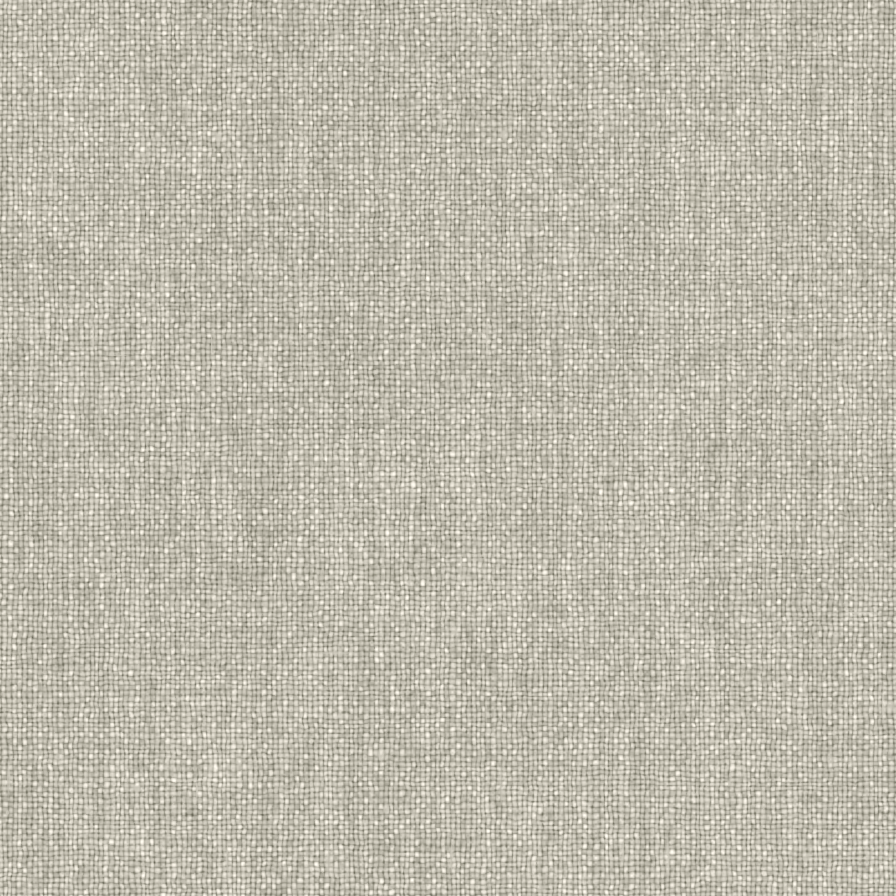
Reproduce this texture procedurally as a three.js fragment shader.

```glsl
// Plain-woven undyed linen: warp and weft rise and dip over each other as
// sine waves, leaving uneven pores at the corners. Streaky yarn tones come
// from value noise, pale slubs and knots from a jittered cellular grid.

varying vec2 vUv;

const float PI = 3.14159;
const vec2 THREADS = vec2(176.0, 168.0);       // warp and weft threads across
const vec3 SHADOW_LINEN = vec3(0.51, 0.50, 0.44);
const vec3 PALE_LINEN = vec3(0.90, 0.88, 0.83);

float hash(vec2 p) {
  vec3 q = fract(vec3(p.xyx) * 0.1031);
  q += dot(q, q.yzx + 33.33);
  return fract((q.x + q.y) * q.z);
}

float valueNoise(vec2 p) {
  vec2 cell = floor(p);
  vec2 f = fract(p);
  f = f * f * (3.0 - 2.0 * f);
  float low = mix(hash(cell), hash(cell + vec2(1.0, 0.0)), f.x);
  float high = mix(hash(cell + vec2(0.0, 1.0)), hash(cell + vec2(1.0)), f.x);
  return mix(low, high, f.y);
}

// Tone of one yarn, drifting slowly along its length, centred on zero.
float yarnTone(float thread, float along, float seed) {
  float y = along + 40.0 * hash(vec2(thread, seed));
  float cell = floor(y);
  float a = hash(vec2(thread + seed, cell));
  float b = hash(vec2(thread + seed, cell + 1.0));
  return mix(a, b, smoothstep(0.0, 1.0, fract(y))) - 0.5;
}

// One soft ellipse per occupied grid cell, kept inside that cell.
float scatter(vec2 uv, vec2 grid, vec2 radius, float share, float seed) {
  vec2 cell = floor(uv * grid) + seed;
  vec2 margin = radius * grid;
  vec2 jitter = vec2(hash(cell + 3.7), hash(cell + 9.1));
  vec2 centre = mix(margin, 1.0 - margin, jitter);
  vec2 size = radius * (0.45 + 0.55 * hash(cell + 5.3));
  float d = length((fract(uv * grid) - centre) / grid / size);
  float strength = 0.5 + 0.5 * hash(cell + 13.9);
  return step(hash(cell), share) * strength * (1.0 - smoothstep(0.4, 1.0, d));
}

// Height of a thread: round across, rising and dipping along its length.
float threadHeight(float across, float wave) {
  float roundness = sqrt(abs(sin(PI * across)));
  return roundness * (0.5 + 0.5 * wave);
}

// Whichever thread lies higher; the warp is paler than the weft.
float weave(vec2 p) {
  vec2 side = 1.0 - 2.0 * mod(floor(p), 2.0);
  float warp = threadHeight(p.x, side.x * sin(PI * p.y));
  float weft = threadHeight(p.y, -side.y * sin(PI * p.x));
  return max(warp, 0.74 * weft);
}

// Dark hole between four neighbouring crossings, of uneven depth and shape.
float pore(vec2 p) {
  vec2 corner = floor(p + 0.5);
  float depth = mix(0.2, 1.0, hash(corner + 71.0));
  float stretch = mix(0.75, 1.35, hash(corner + 27.0));
  float d = length((p - corner) * vec2(stretch, 1.0 / stretch));
  return depth * (1.0 - smoothstep(0.05, 0.45, d));
}

void main() {
  // Uneven thread spacing, with small kinks at single crossings
  vec2 p = vUv * THREADS;
  p.x += 0.6 * valueNoise(vec2(vUv.x * 70.0, vUv.y * 8.0));
  p.y += 0.7 * valueNoise(vec2(vUv.x * 10.0, vUv.y * 60.0) + 31.0);
  p += 0.36 * vec2(valueNoise(p * 0.6), valueNoise(p * 0.6 + 53.0));
  vec2 cell = floor(p);

  // Weave relief, each float with its own paleness
  float raised = weave(p);
  float value = 0.582 + 0.32 * raised - 0.15 * pore(p);
  value += 0.16 * raised * (hash(cell + 19.0) - 0.5);

  // Yarn streaks, strongest along the upright warp
  value += 0.065 * yarnTone(cell.x, p.y * 0.06, 2.0);
  value += 0.035 * yarnTone(cell.y, p.x * 0.09, 57.0);

  // Loose fibre grain and very faint broad bleaching
  value += 0.11 * (valueNoise(vUv * 400.0) - 0.5);
  value += 0.015 * (valueNoise(vUv * 5.0 + 6.0) - 0.5);

  // Slubs and knots fill in the weave with paler fibre
  float slub = scatter(vUv, vec2(40.0, 12.0), vec2(0.0028, 0.032), 0.10, 4.0);
  slub = max(slub, scatter(vUv, vec2(12.0, 40.0), vec2(0.034, 0.0028), 0.03, 83.0));
  slub = max(slub, scatter(vUv, vec2(36.0), vec2(0.006, 0.008), 0.08, 141.0));
  value = mix(value, max(value, 0.80) + 0.04, 0.75 * slub);

  // Warm grey ramp from pore shadow to pale fibre
  vec3 linen = mix(SHADOW_LINEN, PALE_LINEN, (value - 0.51) / 0.39);
  gl_FragColor = vec4(clamp(linen, 0.0, 1.0), 1.0);
}
```
